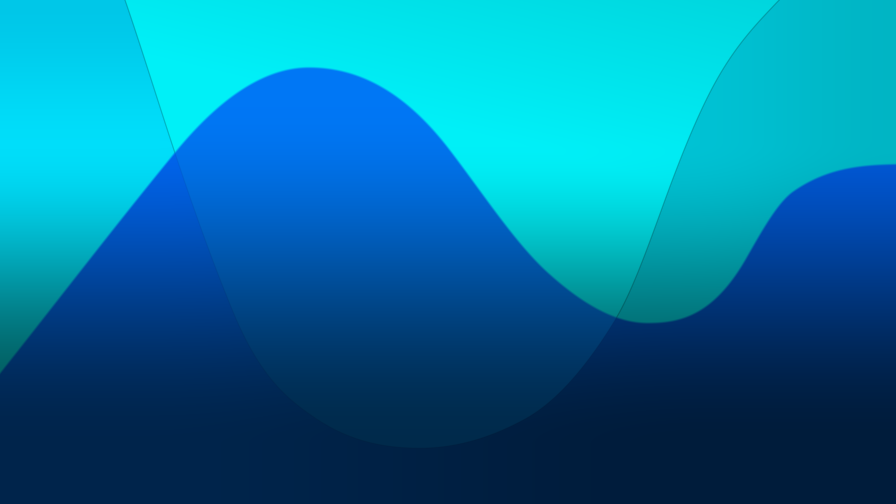
Give the GLSL for this background, as a Shadertoy shader.

```glsl
// Flat layered background: a blue wave rolls over a cyan sky, and a broad
// translucent bowl crosses both. Each outline is a cubic Hermite curve turned
// into a signed distance; every region is a vertical gradient blended by it.

const int KNOTS = 10;
const float ASPECT = 16.0 / 9.0;

// Knots hold x, height and slope, in units of the canvas height.
const vec3 WAVE[KNOTS] = vec3[KNOTS](
    vec3(0.0, 0.259, 1.26), vec3(0.347, 0.697, 1.22),
    vec3(0.613, 0.866, 0.0), vec3(0.891, 0.704, -1.3),
    vec3(1.088, 0.458, -0.9), vec3(1.285, 0.359, 0.0),
    vec3(1.481, 0.488, 1.75), vec3(1.574, 0.620, 0.7),
    vec3(1.778, 0.674, 0.02), vec3(2.0, 0.674, 0.0));

const vec3 BOWL[KNOTS] = vec3[KNOTS](
    vec3(0.248, 1.0, -2.9), vec3(0.347, 0.697, -3.0),
    vec3(0.463, 0.380, -2.4), vec3(0.625, 0.171, -0.68),
    vec3(0.833, 0.111, 0.0), vec3(1.042, 0.169, 0.55),
    vec3(1.222, 0.368, 1.65), vec3(1.319, 0.602, 2.75),
    vec3(1.424, 0.845, 1.75), vec3(1.546, 1.0, 1.05));

// Height and slope of the Hermite segment from a to b at x.
vec2 hermite(float x, vec3 a, vec3 b) {
    float width = b.x - a.x;
    float t = (x - a.x) / width;
    float rise = b.y - a.y, m0 = a.z * width, m1 = b.z * width;
    float c = 3.0 * rise - 2.0 * m0 - m1;
    float d = m0 + m1 - 2.0 * rise;
    return vec2(a.y + t * (m0 + t * (c + t * d)),
                (m0 + t * (2.0 * c + 3.0 * t * d)) / width);
}

// Straight continuation of a curve past one of its end knots.
vec2 extend(float x, vec3 knot) {
    return vec2(knot.y + knot.z * (x - knot.x), knot.z);
}

// Approximate signed distance to a curve, positive above it.
float curveDistance(vec2 p, vec3 knots[KNOTS]) {
    vec2 curve = extend(p.x, knots[0]);
    for (int i = 0; i < KNOTS - 1; i++) {
        if (p.x >= knots[i].x) curve = hermite(p.x, knots[i], knots[i + 1]);
    }
    if (p.x > knots[KNOTS - 1].x) curve = extend(p.x, knots[KNOTS - 1]);
    return (p.y - curve.x) / sqrt(1.0 + curve.y * curve.y);
}

// Coverage of the positive side of a distance, with a soft edge.
float cover(float dist, float softness) {
    return smoothstep(-softness, softness, dist);
}

// Cyan sky, shaded towards deep teal at the bottom.
vec3 skyColor(vec2 p, float inBowl, float toRight) {
    float sheen = clamp(0.6 * (p.x - 0.42) + 2.5 * (p.y - 0.86), 0.0, 1.0);
    vec3 center = mix(vec3(0.0, 0.94, 0.97), vec3(0.0, 0.84, 0.87), sheen);
    vec3 left = mix(vec3(0.0, 0.87, 0.98), vec3(0.0, 0.78, 0.91),
                    smoothstep(0.7, 1.0, p.y));
    vec3 right = mix(vec3(0.0, 0.76, 0.83), vec3(0.0, 0.71, 0.77),
                     smoothstep(1.35, ASPECT, p.x));
    vec3 bright = mix(mix(left, right, toRight), center, inBowl);
    vec3 teal = vec3(0.01, 0.36, 0.37);
    return mix(teal, bright, smoothstep(0.2, 0.72, p.y));
}

// Blue wave, falling to navy at the bottom.
vec3 waveColor(vec2 p, float inBowl, float toRight) {
    vec3 outerLight = mix(vec3(0.0, 0.41, 0.97), vec3(0.0, 0.36, 0.88), toRight);
    vec3 outerDark = mix(vec3(0.0, 0.142, 0.295), vec3(0.0, 0.108, 0.23), toRight);
    vec3 light = mix(outerLight, vec3(0.0, 0.465, 0.96), inBowl);
    vec3 dark = mix(outerDark, vec3(0.0, 0.165, 0.295), inBowl);
    return mix(dark, light, smoothstep(0.12, 0.8, p.y));
}

void mainImage(out vec4 fragColor, in vec2 fragCoord) {
    vec2 p = fragCoord / iResolution.xy * vec2(ASPECT, 1.0);
    float pixel = 1.0 / iResolution.y;

    // Outlines
    float waveDist = curveDistance(p, WAVE);
    float bowlDist = curveDistance(p, BOWL);
    float aboveWave = cover(waveDist, max(0.003, 0.8 * pixel));
    float inBowl = cover(bowlDist, max(0.0015, 0.7 * pixel));
    float toRight = smoothstep(0.3, 1.4, p.x);

    // Layers
    vec3 color = mix(waveColor(p, inBowl, toRight),
                     skyColor(p, inBowl, toRight), aboveWave);

    // Thin shaded seam where the bowl crosses the sky
    float seam = 1.0 - smoothstep(0.0, max(0.0025, pixel), abs(bowlDist));
    color *= 1.0 - seam * mix(0.05, 0.2, aboveWave);

    fragColor = vec4(color, 1.0);
}
```
